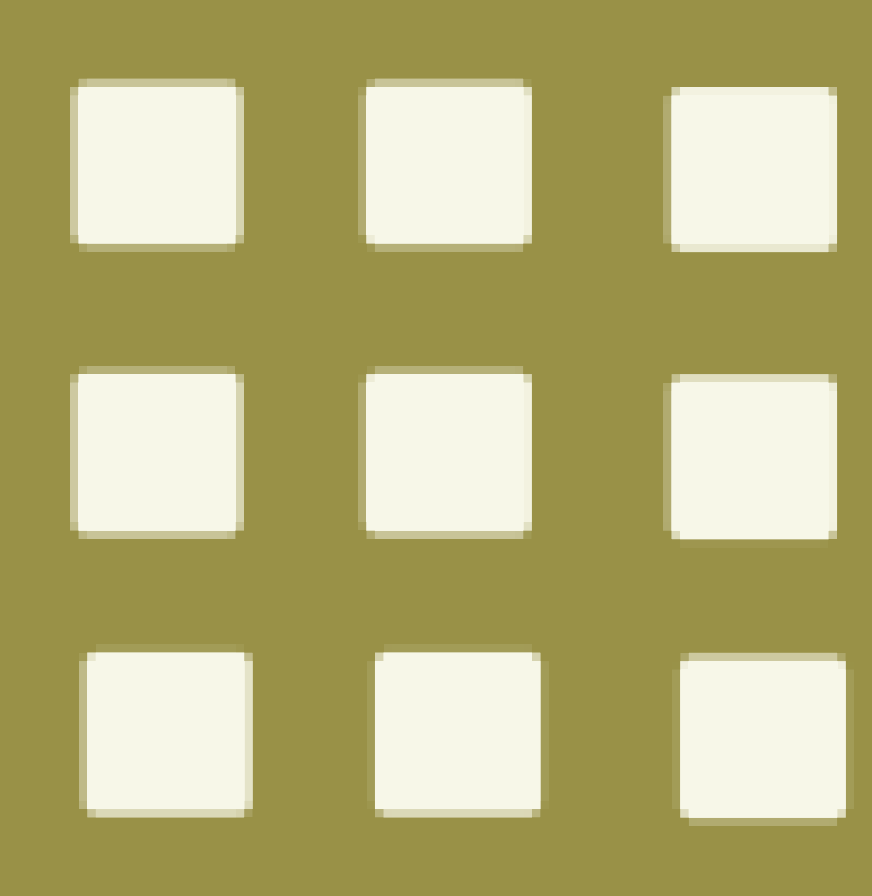
Reproduce this pattern procedurally as a Shadertoy shader.

```glsl
// Three by three cream squares on olive, with coarse stepped edges and uneven spacing

// Signed distance to a box with rounded corners
float roundedBox(vec2 p, vec2 halfSize, float radius) {
    vec2 d = abs(p) - halfSize + radius;
    return length(max(d, 0.0)) + min(max(d.x, d.y), 0.0) - radius;
}

// Snap to cell centres, blending over one screen pixel at each seam
vec2 snapToCells(vec2 p, vec2 pixelSize) {
    vec2 seam = floor(p + 0.5);
    return seam + clamp((p - seam) / pixelSize, -0.5, 0.5);
}

void mainImage(out vec4 fragColor, in vec2 fragCoord) {
    // The canvas is 100 by 103 coarse cells, counted from the top left
    vec2 cells = vec2(100.0, 103.0);
    vec2 uv = fragCoord / iResolution.xy;
    vec2 p = snapToCells(vec2(uv.x, 1.0 - uv.y) * cells, cells / iResolution.xy);

    float coverage = 0.0;
    for (int row = 0; row < 3; row++) {
        for (int column = 0; column < 3; column++) {
            vec2 index = vec2(column, row);
            // The last row and column sit slightly off the regular grid
            vec2 last = step(1.5, index);
            vec2 center = vec2(18.05, 18.9) + index * vec2(33.3, 33.2)
                        + last.x * vec2(1.7, 0.55) + last.y * vec2(1.15, -1.0);
            float d = roundedBox(p - center, vec2(9.6, 9.4), 1.7);
            coverage = max(coverage, clamp(0.5 - d, 0.0, 1.0));
        }
    }

    vec3 olive = vec3(0.60, 0.57, 0.28);
    vec3 cream = vec3(0.97, 0.97, 0.91);
    fragColor = vec4(mix(olive, cream, coverage), 1.0);
}
```
